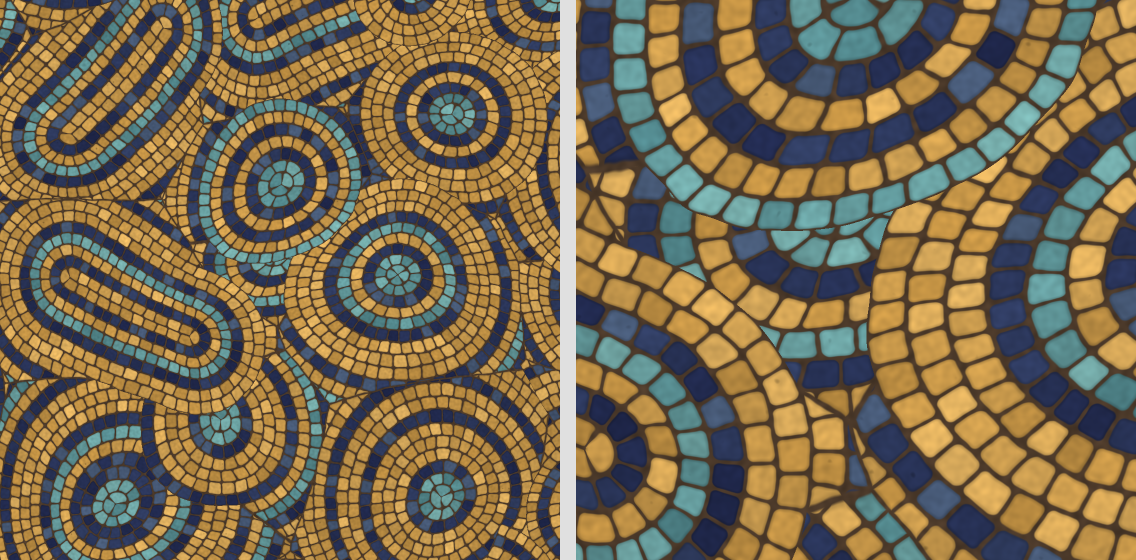
Left: the whole. Right: its middle third, enlarged.
A Shadertoy shader for this pattern:

```glsl
// Mosaic of square stones laid in rings, spirals and long loops around scattered centres.

const float PI = 3.14159265;
const float ROW = 0.0205;   // width of one row of stones
const float CELL = 0.31;    // spacing of the centres

vec3 hash3(vec2 p) {
    vec3 q = fract((p.xyx + 50.0) * vec3(0.1031, 0.1030, 0.0973));
    q += dot(q, q.yxz + 33.33);
    return fract((q.xxy + q.yzz) * q.zyx);
}

float corner(vec2 i, vec2 f, vec2 o) {
    return dot(hash3(i + o).xy * 2.0 - 1.0, f - o);
}

float gradientNoise(vec2 p) {
    vec2 i = floor(p), f = p - i, u = f * f * (3.0 - 2.0 * f);
    return mix(mix(corner(i, f, vec2(0, 0)), corner(i, f, vec2(1, 0)), u.x),
               mix(corner(i, f, vec2(0, 1)), corner(i, f, vec2(1, 1)), u.x), u.y);
}

vec2 warp(vec2 p) {
    return vec2(gradientNoise(p), gradientNoise(p + 17.3));
}

// Glass and stone colours; kind: 0 gold, 1 navy, 2 teal
vec3 stoneColour(int kind, vec3 rnd) {
    vec3 gold = mix(vec3(0.72, 0.54, 0.25), vec3(0.86, 0.68, 0.37), rnd.x * rnd.x);
    vec3 navy = mix(vec3(0.12, 0.15, 0.29), vec3(0.19, 0.24, 0.38), rnd.x);
    navy = mix(navy, vec3(0.27, 0.34, 0.45), step(0.82, rnd.y));
    vec3 teal = mix(vec3(0.30, 0.50, 0.52), vec3(0.46, 0.67, 0.66), rnd.x);
    vec3 c = kind == 0 ? gold : kind == 1 ? navy : teal;
    return c * (0.93 + 0.14 * rnd.z);
}

// Colour of a row, counted outwards from its centre
int rowKind(float k, float halfLen, float pitch, vec3 rnd) {
    if (halfLen == 0.0 && k < 2.0) return 2;
    if (halfLen == 0.0 && k == 2.0) return 1;
    if (pitch > 0.0) return mod(k, 4.0) == 2.0 ? 1 : 0;
    float j = mod(k + floor(7.0 * rnd.x), 7.0);
    if (j == 3.0 || j == 6.0) return 1;
    return j == 5.0 && rnd.y > 0.25 ? 2 : 0;
}

vec3 mosaic(vec2 p) {
    vec2 w = p + 0.05 * warp(p * 3.0) + 0.003 * warp(p * 38.0);

    // Find the centre that owns this point: topmost disc, else the closest rim
    float best = -1e3, second = -1e3, radius, theta, run, halfLen, pitch;
    vec2 owner, local;
    for (int y = -2; y <= 2; y++)
    for (int x = -2; x <= 2; x++) {
        vec2 id = floor(w / CELL) + vec2(x, y);
        vec3 a = hash3(id), b = hash3(id + 71.0);
        vec2 q = w - (id + 0.5 + 0.6 * (a.xy - 0.5)) * CELL;
        float c = cos(2.0 * PI * a.z), s = sin(2.0 * PI * a.z);
        q = vec2(c * q.x - s * q.y, s * q.x + c * q.y);

        float coil = b.x < 0.28 ? 4.0 : 0.0;
        float h = b.x > 0.68 ? 0.04 + 0.09 * b.y : 0.0;
        float g = clamp(q.x, -h, h);
        float th = atan(q.x - g, q.y);
        float r = length(q - vec2(g, 0.0)) + coil * ROW * th / (2.0 * PI);
        float gap = r - ROW * (6.0 + floor(5.0 * b.z));
        float score = gap < 0.0 ? 1.0 + hash3(id + 31.0).x : -gap;

        if (score > best) {
            second = best; best = score;
            owner = id; local = q;
            radius = r; theta = th; run = abs(g); halfLen = h; pitch = coil;
        } else second = max(second, score);
    }

    // Row number, then arc length along the row, split into whole stones
    float k = floor(radius / ROW);
    float R = max(k + 0.5, 0.5) * ROW;
    float bend = pitch * ROW / (4.0 * PI);
    float path = (local.y > 0.0 ? run : 2.0 * halfLen - run) + R * abs(theta);
    float arc = sign(local.x) * path + bend * (PI * PI - theta * theta);
    float perimeter = 4.0 * halfLen + 2.0 * PI * R;
    vec3 rowRnd = hash3(owner * 13.0 + k * 5.0);
    float count = max(round(perimeter / (ROW * (0.85 + 0.3 * rowRnd.x))), 1.0);
    float t = (arc / perimeter + 0.5) * count + (pitch > 0.0 ? 0.0 : rowRnd.y);
    t += 0.25 * gradientNoise(w * 27.0);
    vec3 rnd = hash3(vec2(mod(floor(t), count), k) + owner * 37.0);

    // Distance to the joints, with rounded corners
    vec2 cellPos = fract(vec2(t, radius / ROW));
    vec2 side = (0.5 - abs(cellPos - 0.5)) * vec2(perimeter / count, ROW);
    float edge = 0.005 - length(max(0.005 - side, 0.0));
    if (best < 0.0) edge = min(edge, 0.5 * (best - second));
    edge += 0.0006 * gradientNoise(p * 150.0);

    // Stone surface: worn rims, cloudy tone, grain and dark pits
    vec3 stone = stoneColour(rowKind(k, halfLen, pitch, hash3(owner + 7.0)), rnd);
    float grain = gradientNoise(p * 210.0) + 0.6 * gradientNoise(p * 95.0);
    stone *= 1.0 + 0.13 * grain + 0.10 * gradientNoise(p * 2.5);
    stone *= 1.0 - 0.3 * smoothstep(0.42, 0.75, gradientNoise(p * 160.0 + 40.0));
    stone *= mix(0.82, 1.0, smoothstep(0.001, 0.0035, edge));
    vec3 grout = vec3(0.29, 0.22, 0.16) * (1.0 + 0.25 * grain);
    return mix(grout, stone, smoothstep(0.0006, 0.0017, edge));
}

void mainImage(out vec4 fragColor, in vec2 fragCoord) {
    // Four samples smooth the cuts between neighbouring discs
    vec3 sum = vec3(0.0);
    for (int i = 0; i < 4; i++) {
        vec2 offset = vec2(i & 1, i >> 1) * 0.5 - 0.25;
        sum += mosaic((fragCoord + offset) / iResolution.y);
    }
    fragColor = vec4(sum / 4.0, 1.0);
}
```
